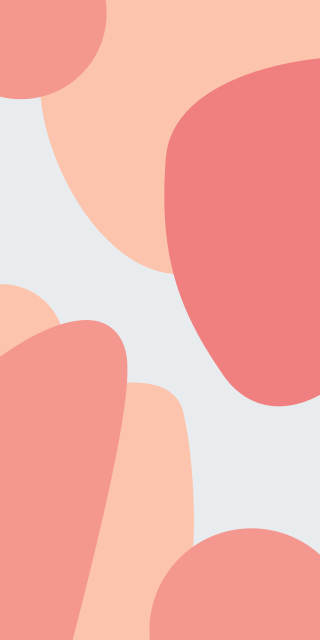
A WebGL 1 fragment shader for this background:

```glsl
precision highp float;
// Flat abstract background: overlapping peach, pink and coral blobs on pale grey.

uniform vec2 u_resolution;

// Outline state: x = squared distance to the nearest edge, y = sign (-1 inside).
const vec2 EMPTY = vec2(100.0, 1.0);

// Adds one straight edge to an outline.
void line(vec2 p, vec2 a, vec2 b, inout vec2 outline) {
    vec2 e = a - b;
    vec2 w = p - b;
    vec2 gap = w - e * clamp(dot(w, e) / dot(e, e), 0.0, 1.0);
    outline.x = min(outline.x, dot(gap, gap));
    bvec3 side = bvec3(p.y >= b.y, p.y < a.y, e.x * w.y > e.y * w.x);
    if (all(side) || all(not(side))) outline.y = -outline.y;
}

// Adds a cubic Bezier edge as a run of short lines.
void curve(vec2 p, vec2 a, vec2 b, vec2 c, vec2 d, inout vec2 outline) {
    vec2 last = a;
    for (int i = 1; i <= 24; i++) {
        float t = float(i) / 24.0;
        vec2 bc = mix(b, c, t);
        vec2 next = mix(mix(mix(a, b, t), bc, t), mix(bc, mix(c, d, t), t), t);
        line(p, last, next, outline);
        last = next;
    }
}

// Closes an outline off canvas through two corners.
void closeOff(vec2 p, vec2 end, vec2 c1, vec2 c2, vec2 start, inout vec2 outline) {
    line(p, end, c1, outline);
    line(p, c1, c2, outline);
    line(p, c2, start, outline);
}

float signedDistance(vec2 outline) {
    return outline.y * sqrt(outline.x);
}

float circle(vec2 p, vec2 center, float radius) {
    return length(p - center) - radius;
}

float topPeach(vec2 p) {
    vec2 o = EMPTY;
    vec2 start = vec2(0.125, 1.727), end = vec2(0.552, 1.143);
    curve(p, start, vec2(0.130, 1.505), vec2(0.3125, 1.154), end, o);
    line(p, end, vec2(1.2, 1.143), o);
    closeOff(p, vec2(1.2, 1.143), vec2(1.2, 2.2), vec2(0.125, 2.2), start, o);
    return signedDistance(o);
}

float rightCoral(vec2 p) {
    vec2 o = EMPTY;
    vec2 start = vec2(1.0, 1.818), end = vec2(1.0, 0.766);
    vec2 shoulder = vec2(0.518, 1.505), hip = vec2(0.690, 0.839);
    curve(p, start, vec2(0.760, 1.792), vec2(0.531, 1.693), shoulder, o);
    curve(p, shoulder, vec2(0.497, 1.219), vec2(0.547, 1.047), hip, o);
    curve(p, hip, vec2(0.763, 0.724), vec2(0.880, 0.701), end, o);
    closeOff(p, end, vec2(1.3, 0.9), vec2(1.3, 1.85), start, o);
    return signedDistance(o);
}

float lowerPeach(vec2 p) {
    vec2 o = EMPTY;
    vec2 start = vec2(0.365, 0.802), end = vec2(0.604, 0.294);
    vec2 shoulder = vec2(0.570, 0.721);
    curve(p, start, vec2(0.464, 0.8125), vec2(0.547, 0.794), shoulder, o);
    curve(p, shoulder, vec2(0.596, 0.625), vec2(0.612, 0.4375), end, o);
    line(p, end, vec2(0.59, -0.2), o);
    closeOff(p, vec2(0.59, -0.2), vec2(0.15, -0.2), vec2(0.15, 0.7), start, o);
    return signedDistance(o);
}

float leftPink(vec2 p) {
    vec2 o = EMPTY;
    vec2 start = vec2(0.0, 0.885), end = vec2(0.227, 0.0);
    vec2 crest = vec2(0.271, 1.0), shoulder = vec2(0.398, 0.854);
    curve(p, start, vec2(0.099, 0.956), vec2(0.195, 1.0), crest, o);
    curve(p, crest, vec2(0.352, 1.0), vec2(0.398, 0.940), shoulder, o);
    curve(p, shoulder, vec2(0.404, 0.698), vec2(0.294, 0.260), end, o);
    line(p, end, vec2(0.16, -0.26), o);
    closeOff(p, vec2(0.16, -0.26), vec2(-0.3, -0.26), vec2(-0.3, 0.67), start, o);
    return signedDistance(o);
}

// Lays a flat colour over the base with a one-pixel soft edge.
vec3 paint(vec3 base, vec3 color, float d) {
    return mix(base, color, clamp(0.5 - d * u_resolution.x, 0.0, 1.0));
}

void main() {
    // The canvas is one unit wide and two units tall.
    vec2 p = gl_FragCoord.xy / u_resolution * vec2(1.0, 2.0);

    vec3 peach = vec3(0.988, 0.769, 0.675);
    vec3 pink = vec3(0.957, 0.592, 0.561);
    vec3 coral = vec3(0.941, 0.502, 0.498);
    vec3 color = vec3(0.910, 0.925, 0.937);

    // Upper group
    color = paint(color, peach, topPeach(p));
    color = paint(color, pink, circle(p, vec2(0.065, 1.958), 0.268));
    color = paint(color, coral, rightCoral(p));

    // Lower group
    color = paint(color, peach, circle(p, vec2(0.005, 0.914), 0.198));
    color = paint(color, peach, lowerPeach(p));
    color = paint(color, pink, leftPink(p));
    color = paint(color, pink, circle(p, vec2(0.786, 0.030), 0.319));

    gl_FragColor = vec4(color, 1.0);
}
```
